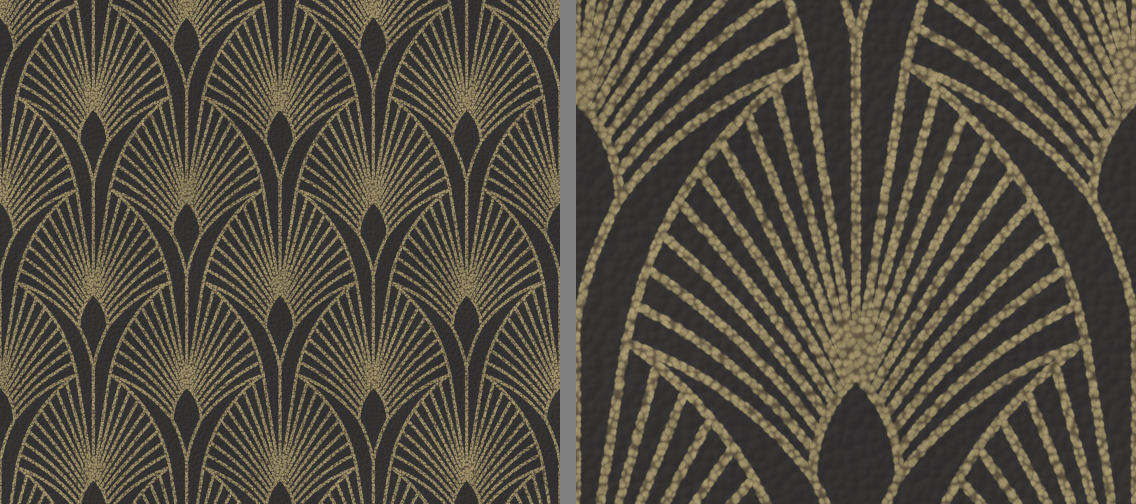
Left, the full canvas; right, a detail of the centre.
This pattern is drawn by a WebGL 2 fragment shader. Its source:

```glsl
#version 300 es
precision highp float;
// Art deco wallpaper: half-drop fans of grainy gold rays on charcoal plaster.

uniform vec2 u_resolution;
out vec4 fragColor;

// Layout, in units of 1/768 of the canvas width
const float CANVAS_WIDTH = 768.0;
const vec2 PERIOD = vec2(256.0, 254.0);
const vec2 FIRST_FAN = vec2(128.0, 35.0);
const float FAN_BOTTOM = -102.0;
const int RAY_GAPS = 9;

// Fan landmarks, measured from the tip of the leaf
const vec2 LEAF_TIP = vec2(0.0, 0.0);
const vec2 LEAF_SIDE = vec2(20.0, -46.0);
const vec2 STEM_JOINT = vec2(0.0, -104.0);
const vec2 STEM_TOP = vec2(0.0, 160.0);
const vec2 DOME_TOP = vec2(23.0, 143.0);
const vec2 SHOULDER = vec2(105.0, 15.0);
const float LEAF_SAG = 5.0;
const float DOME_SAG = 15.0;
const float CUP_SAG = -2.5;
const float RAY_SAG = 8.0;

const vec3 CHARCOAL = vec3(0.200, 0.190, 0.190);
const vec3 BRONZE = vec3(0.370, 0.325, 0.250);
const vec3 GOLD = vec3(0.600, 0.550, 0.400);

vec2 hash2(vec2 p) {
    vec2 k = vec2(dot(p, vec2(127.1, 311.7)), dot(p, vec2(269.5, 183.3)));
    return fract(sin(k) * 43758.5);
}

// Distance to the nearest scattered grain
float cellular(vec2 p) {
    vec2 cell = floor(p);
    float nearest = 2.0;
    for (int j = -1; j <= 1; j++) {
        for (int i = -1; i <= 1; i++) {
            vec2 c = cell + vec2(i, j);
            nearest = min(nearest, length(c + hash2(c) - p));
        }
    }
    return nearest;
}

// Point at t on a bowed line from a to b
vec2 bowPoint(vec2 a, vec2 b, float sag, float t) {
    vec2 dir = normalize(b - a);
    return mix(a, b, t) + vec2(-dir.y, dir.x) * 4.0 * sag * t * (1.0 - t);
}

// Distance to a bowed line from a to b
float bowDistance(vec2 p, vec2 a, vec2 b, float sag) {
    float len = length(b - a);
    vec2 dir = (b - a) / len;
    float along = dot(p - a, dir);
    float t = clamp(along / len, 0.0, 1.0);
    float across = dot(p - a, vec2(-dir.y, dir.x)) - 4.0 * sag * t * (1.0 - t);
    float slope = 4.0 * sag * (1.0 - 2.0 * t) / len;
    return length(vec2(along - t * len, across / sqrt(1.0 + slope * slope)));
}

// Distance to the lines of the fan nearest to p on one lattice
float fanDistance(vec2 p, vec2 origin) {
    vec2 q = p - origin;
    q.x = abs(mod(q.x + 0.5 * PERIOD.x, PERIOD.x) - 0.5 * PERIOD.x);
    q.y = mod(q.y - FAN_BOTTOM, PERIOD.y) + FAN_BOTTOM;

    // Stem, cup, leaf and dome
    float d = bowDistance(q, LEAF_TIP, STEM_TOP, 0.0);
    d = min(d, bowDistance(q, LEAF_SIDE, STEM_JOINT, CUP_SAG));
    d = min(d, bowDistance(q, LEAF_TIP, LEAF_SIDE, LEAF_SAG));
    d = min(d, bowDistance(q, DOME_TOP, SHOULDER, DOME_SAG));

    // Rays from the leaf to the dome, bending more towards the lowest one
    for (int k = 0; k <= RAY_GAPS; k++) {
        float t = float(k) / float(RAY_GAPS);
        vec2 start = bowPoint(LEAF_TIP, LEAF_SIDE, LEAF_SAG, t * t);
        vec2 end = bowPoint(DOME_TOP, SHOULDER, DOME_SAG, t);
        d = min(d, bowDistance(q, start, end, RAY_SAG * t * t));
    }
    return d;
}

// Slow drift of brightness across the sheet
float drift(vec2 p) {
    return sin(p.x * 0.021 + 1.7 * sin(p.y * 0.013)) * sin(p.y * 0.027 + p.x * 0.009);
}

void main() {
    float unit = CANVAS_WIDTH / u_resolution.x;
    vec2 p = gl_FragCoord.xy * unit;
    float grain = cellular(p / 3.2);
    float relief = cellular(p / 5.0 + 40.0) - cellular((p + vec2(1.2, -1.2)) / 5.0 + 40.0);

    // Two lattices, the second dropped by half a repeat
    float d = min(fanDistance(p, FIRST_FAN), fanDistance(p, FIRST_FAN + 0.5 * PERIOD));
    float halfWidth = 2.1 + 0.9 * (0.45 - grain);
    float soft = 0.35 + 0.5 * unit;
    float line = 1.0 - smoothstep(halfWidth - soft, halfWidth + soft, d);

    // Plaster relief and metallic speckle
    vec3 ground = CHARCOAL * (1.0 + 0.22 * relief + 0.03 * drift(p));
    float sparkle = 1.0 - smoothstep(0.2, 0.85, grain);
    vec3 metal = mix(BRONZE, GOLD, sparkle) * (1.0 + 0.25 * relief + 0.04 * drift(p));
    fragColor = vec4(mix(ground, metal, line), 1.0);
}
```
